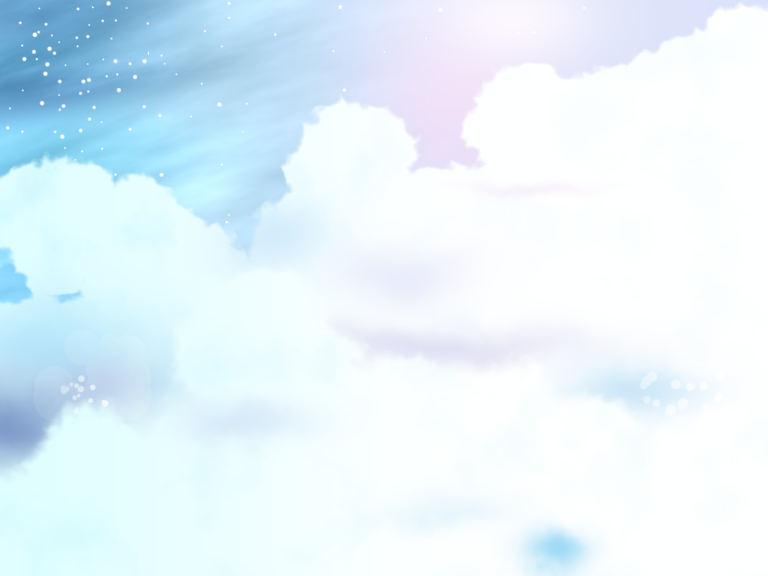
Write a Shadertoy shader that draws this background.

```glsl
// A pastel sky with bright cumulus banks, a pink glow and drifting sparkles.
// Clouds are unions of discs roughened by gradient noise; soft elliptical
// glows tint the sky and shade the hollows; hashed grids scatter the stars.

const int LUMPS = 13;

// Lumps as centre x, centre y, radius, in units of canvas height
const vec3 BACK_BANK[LUMPS] = vec3[LUMPS](
    vec3(0.104, 0.610, 0.116), vec3(0.243, 0.566, 0.122), vec3(0.330, 0.479, 0.130),
    vec3(0.608, 0.705, 0.111), vec3(0.651, 0.740, 0.076), vec3(0.556, 0.549, 0.130),
    vec3(0.764, 0.549, 0.165), vec3(0.920, 0.774, 0.108), vec3(1.042, 0.740, 0.146),
    vec3(1.215, 0.809, 0.140), vec3(1.333, 0.844, 0.154), vec3(0.938, 0.566, 0.190),
    vec3(1.163, 0.600, 0.226));
const vec3 FRONT_BANK[LUMPS] = vec3[LUMPS](
    vec3(0.165, 0.167, 0.130), vec3(0.330, 0.184, 0.108), vec3(0.050, 0.090, 0.100),
    vec3(0.520, 0.120, 0.160), vec3(0.450, 0.420, 0.120), vec3(0.530, 0.330, 0.120),
    vec3(0.703, 0.300, 0.092), vec3(0.885, 0.270, 0.108), vec3(1.020, 0.220, 0.110),
    vec3(1.180, 0.120, 0.140), vec3(1.280, 0.200, 0.110), vec3(0.750, 0.120, 0.170),
    vec3(0.380, 0.390, 0.090));

vec2 hash2(vec2 p) {
    vec3 q = fract(vec3(p.xyx) * vec3(0.1031, 0.1030, 0.0973));
    q += dot(q, q.yzx + 33.33);
    return fract((q.xx + q.yz) * q.zy);
}

float cornerSlope(vec2 cell, vec2 offset) {
    float angle = 6.2832 * hash2(cell + 57.0).x;
    return dot(vec2(cos(angle), sin(angle)), offset);
}

float gradientNoise(vec2 p) {
    vec2 i = floor(p), f = fract(p), e = vec2(1.0, 0.0);
    vec2 u = f * f * f * (f * (f * 6.0 - 15.0) + 10.0);
    float low = mix(cornerSlope(i, f), cornerSlope(i + e.xy, f - e.xy), u.x);
    float high = mix(cornerSlope(i + e.yx, f - e.yx), cornerSlope(i + e.xx, f - e.xx), u.x);
    return mix(low, high, u.y);
}

float fbm(vec2 p) {
    float sum = 0.0, gain = 0.6;
    for (int i = 0; i < 5; i++) {
        sum += gain * gradientNoise(p);
        p = mat2(1.6, 1.2, -1.2, 1.6) * p + 3.7;
        gain *= 0.5;
    }
    return sum;
}

// Gaussian ellipse
float glow(vec2 p, vec2 centre, vec2 radius) {
    vec2 q = (p - centre) / radius;
    return exp(-dot(q, q));
}

// Signed distance to a bank of lumps resting on a floor
float bankDistance(vec2 p, vec3 lumps[LUMPS], float ground, float rough) {
    float d = p.y - ground;
    for (int i = 0; i < LUMPS; i++) d = min(d, length(p - lumps[i].xy) - lumps[i].z);
    return d + rough * (fbm(p * 11.0) + 0.5 * abs(gradientNoise(p * 26.0)) - 0.1);
}

vec3 skyColor(vec2 p) {
    float streak = fbm(vec2(p.x - 0.4 * p.y, p.y * 3.0 - p.x * 0.8) * 3.2);
    vec3 c = mix(vec3(0.50, 0.80, 0.95), vec3(0.75, 0.90, 0.99), smoothstep(0.0, 0.42, p.x));
    c = mix(c, vec3(0.86, 0.89, 0.98), smoothstep(0.4, 0.8, p.x));
    c = mix(c, vec3(0.56, 0.89, 0.99), 0.6 * glow(p, vec2(0.16, 0.73), vec2(0.20, 0.07)));
    vec2 w = p + vec2(0.0, 0.07 * streak);
    float dark = glow(w, vec2(0.0, 0.98), vec2(0.24, 0.09))
               + 0.9 * glow(w, vec2(0.06, 0.832 + 0.1 * p.x), vec2(0.22, 0.035));
    c = mix(c, vec3(0.35, 0.57, 0.75), min(dark, 1.0) * 0.9);
    c += streak * 0.28 * (1.0 - smoothstep(0.2, 1.0, p.x));
    c = mix(c, vec3(0.96, 0.88, 0.97), 0.85 * glow(w, vec2(0.80, 0.82), vec2(0.16, 0.17)));
    return mix(c, vec3(1.0, 0.98, 1.0), 0.9 * glow(p, vec2(0.89, 0.97), vec2(0.15, 0.09)));
}

vec3 hollowShade(vec3 c, vec2 p) {
    vec2 w = p + 0.05 * vec2(fbm(p * 6.0), fbm(p * 6.0 + 9.0));
    c = mix(c, vec3(0.66, 0.88, 0.98), 0.75 * glow(w, vec2(0.10, 0.40), vec2(0.17, 0.075)));
    c = mix(c, vec3(0.71, 0.79, 0.91), 0.85 * glow(w, vec2(0.18, 0.33), vec2(0.12, 0.06)));
    c = mix(c, vec3(0.48, 0.59, 0.78), 0.95 * glow(w, vec2(0.0, 0.265), vec2(0.13, 0.07)));
    c = mix(c, vec3(0.75, 0.88, 0.98), 0.6 * glow(w, vec2(0.47, 0.59), vec2(0.09, 0.06)));
    c = mix(c, vec3(0.87, 0.87, 0.95), 0.9 * glow(w, vec2(0.75, 0.40), vec2(0.25, 0.035)));
    c = mix(c, vec3(0.90, 0.91, 0.98), 0.8 * glow(w, vec2(0.69, 0.52), vec2(0.11, 0.05)));
    c = mix(c, vec3(0.96, 0.91, 0.97), 0.6 * glow(w, vec2(0.92, 0.675), vec2(0.10, 0.012)));
    return mix(c, vec3(0.77, 0.89, 0.97), 0.85 * glow(w, vec2(1.10, 0.32), vec2(0.11, 0.045)));
}

// One star per grid cell, kept where its hash falls below the density
float stars(vec2 p, float cells, float density, float pixel) {
    vec2 id = floor(p * cells), h = hash2(id + cells);
    float radius = mix(0.0012, 0.0038, h.y * h.y);
    float d = length(p - (id + 0.2 + 0.6 * hash2(id + 19.0)) / cells) - radius;
    return step(h.x, density) * (1.0 - smoothstep(-pixel, pixel, d));
}

// Pale translucent discs scattered about a centre
float bokeh(vec2 p, vec2 centre, vec2 spread, float size, float pixel) {
    float light = 0.0;
    for (int i = 0; i < 16; i++) {
        vec2 h = hash2(vec2(float(i), centre.x * 40.0));
        float radius = size * (0.4 + 0.6 * hash2(h * 91.0).x);
        float d = length(p - centre - spread * (h * 2.0 - 1.0)) - radius;
        light = max(light, (0.5 + 0.5 * h.x) * (1.0 - smoothstep(-pixel, pixel, d)));
    }
    return light;
}

void mainImage(out vec4 fragColor, in vec2 fragCoord) {
    float pixel = 1.0 / iResolution.y;
    vec2 p = fragCoord / iResolution.xy * vec2(1.3333, 1.0);
    vec3 cloud = mix(vec3(0.88, 0.995, 1.0), vec3(0.995, 1.0, 1.0), smoothstep(0.0, 0.85, p.x));
    float billow = fbm(p * 7.0 + 4.0);

    // Sky and stars, densest at the upper left
    vec3 color = skyColor(p);
    float density = 0.03 + 0.45 * glow(p, vec2(0.12, 0.88), vec2(0.17, 0.22));
    color = mix(color, vec3(1.0), max(stars(p, 24.0, density, pixel), stars(p, 41.0, density, pixel)));

    // Far bank with shaded hollows
    float far = bankDistance(p, BACK_BANK, 0.48, 0.045);
    vec3 farColor = cloud - max(billow, 0.0) * vec3(0.20, 0.06, 0.01) * (1.0 - 0.7 * smoothstep(0.2, 0.9, p.x));
    farColor = hollowShade(farColor, p);
    farColor = mix(farColor, vec3(1.0), 0.15 * bokeh(p, vec2(0.14, 0.35), vec2(0.10, 0.07), 0.045, pixel));
    color = mix(color, farColor, 1.0 - smoothstep(-0.008, 0.004 + pixel, far));

    // Near bank, softer at its rim
    float near = bankDistance(p, FRONT_BANK, 0.08, 0.045);
    vec3 nearColor = cloud - max(billow, 0.0) * vec3(0.10, 0.03, 0.01);
    color = mix(color, nearColor, 1.0 - smoothstep(-0.025, 0.006, near));

    // Cool shadows over the near bank
    vec2 w = p + 0.06 * billow;
    color = mix(color, vec3(0.81, 0.89, 0.97), 0.7 * glow(w, vec2(0.42, 0.27), vec2(0.11, 0.035)));
    color = mix(color, vec3(0.82, 0.93, 0.98), 0.5 * glow(w, vec2(0.79, 0.11), vec2(0.09, 0.035)));
    color = mix(color, vec3(0.56, 0.83, 0.96), 0.85 * glow(w, vec2(0.95, 0.03), vec2(0.055, 0.035)));

    // Sparkle clusters
    float sparkle = max(bokeh(p, vec2(0.15, 0.315), vec2(0.04, 0.03), 0.006, pixel),
                        bokeh(p, vec2(1.18, 0.315), vec2(0.07, 0.035), 0.010, pixel));
    fragColor = vec4(clamp(mix(color, vec3(1.0), 0.8 * sparkle), 0.0, 1.0), 1.0);
}
```
